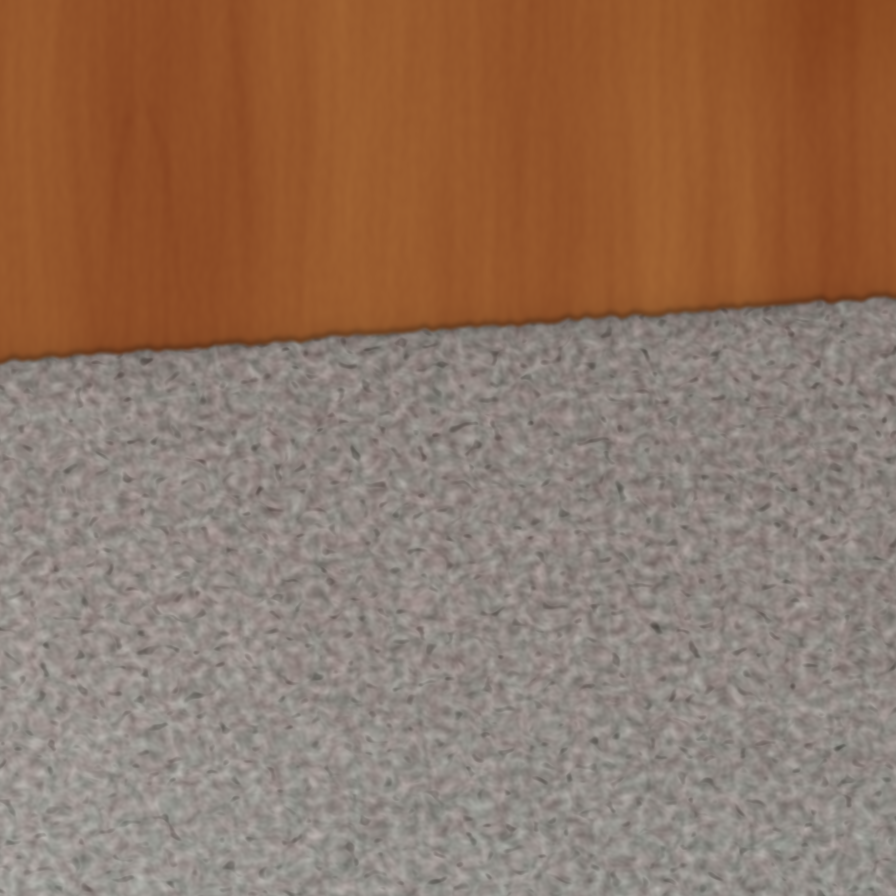
Reproduce this texture procedurally as a Shadertoy shader.

```glsl
// A varnished wood panel above a speckled grey carpet, split by a sloping edge.
// Wood is broad vertical bands plus stretched gradient noise; the carpet is
// layered, warped gradient noise with faint pink and green tints.

vec2 hashGradient(vec2 cell) {
    vec3 p = fract(cell.xyx * vec3(0.1031, 0.1030, 0.0973));
    p += dot(p, p.yzx + 33.33);
    float angle = 6.2832 * fract((p.x + p.y) * p.z);
    return vec2(cos(angle), sin(angle));
}

float gradientNoise(vec2 p) {
    vec2 i = floor(p), f = fract(p);
    vec2 u = f * f * f * (f * (f * 6.0 - 15.0) + 10.0);
    vec2 e = vec2(0.0, 1.0);
    float a = dot(hashGradient(i), f);
    float b = dot(hashGradient(i + e.yx), f - e.yx);
    float c = dot(hashGradient(i + e.xy), f - e.xy);
    float d = dot(hashGradient(i + e.yy), f - e.yy);
    return mix(mix(a, b, u.x), mix(c, d, u.x), u.y);
}

// Soft bump of the given centre and width
float band(float x, float centre, float width) {
    float d = (x - centre) / width;
    return exp(-d * d);
}

vec3 woodColour(vec2 uv) {
    float x = uv.x + 0.008 * gradientNoise(uv * vec2(3.0, 4.0));

    // Broad light and dark bands
    float tone = 0.55 * band(x, 0.40, 0.10) + 0.45 * band(x, 0.75, 0.10)
               + 0.30 * band(x, 0.04, 0.03) - 0.55 * band(x, 0.17, 0.08)
               - 0.30 * band(x, 0.27, 0.02) - 0.25 * band(x, 0.60, 0.035)
               - 0.75 * band(x, 0.92, 0.045);

    // Fine vertical grain and pores
    tone += 0.50 * gradientNoise(vec2(x * 28.0, uv.y * 2.0));
    tone += 0.40 * gradientNoise(vec2(x * 75.0, uv.y * 5.0) + 7.0);
    tone += 0.22 * gradientNoise(uv * vec2(130.0, 70.0));

    // Arched growth line
    float arch = abs(x - 0.158) - 0.09 * sqrt(max(0.89 - uv.y, 0.0));
    tone -= 0.28 * band(arch, 0.0, 0.007) * smoothstep(0.91, 0.86, uv.y);

    vec3 colour = vec3(0.578, 0.331, 0.167) + tone * vec3(0.050, 0.058, 0.032);
    return colour - 0.025 * smoothstep(0.85, 1.0, uv.y) * smoothstep(0.5, 1.0, uv.x);
}

vec3 carpetColour(vec2 uv) {
    vec2 p = uv + 0.006 * vec2(gradientNoise(uv * 30.0), gradientNoise(uv * 30.0 + 41.0));
    vec2 slanted = vec2(p.x + 0.45 * p.y, p.y - 0.25 * p.x);

    // Fibre tufts at several sizes
    float tufts = 0.105 * gradientNoise(slanted * vec2(58.0, 76.0))
                + 0.110 * gradientNoise(p * vec2(92.0, 85.0) + 13.0)
                + 0.055 * gradientNoise(slanted * vec2(150.0, 165.0) + 29.0)
                + 0.035 * gradientNoise(p * 16.0);

    // Sparse dark flecks
    float fleck = smoothstep(0.24, 0.55, gradientNoise(slanted * vec2(64.0, 80.0) + 57.0));
    tufts -= 0.12 * fleck;

    // Light falls off from the lower left to the upper right
    float light = 0.025 - 0.075 * uv.y - 0.025 * (uv.x - 0.5);
    light += 0.022 * band(length(uv - vec2(0.0, 0.12)), 0.0, 0.30);

    // Pink and green fibre tint
    float tint = gradientNoise(p * 44.0 + 83.0);
    vec3 colour = vec3(0.564, 0.533, 0.515) + light + tufts;
    return colour + tint * vec3(0.025, -0.022, -0.010)
         + vec3(-0.010, 0.006, 0.006) * smoothstep(0.35, 0.0, uv.y);
}

void mainImage(out vec4 fragColor, in vec2 fragCoord) {
    vec2 uv = fragCoord / iResolution.xy;

    // Signed height above the slightly frayed panel edge
    float height = uv.y - (0.596 + 0.073 * uv.x)
                 + 0.005 * gradientNoise(vec2(uv.x * 70.0, 3.5));
    float blur = max(0.0035, 1.0 / iResolution.y);
    float panel = smoothstep(-blur, blur, height);
    vec3 colour = mix(carpetColour(uv), woodColour(uv), panel);

    // Thin contact shadow along the seam
    colour *= 1.0 - 0.23 * band(height, 0.002, 0.005);
    colour *= 1.0 - 0.05 * band(height, 0.0, 0.022);

    fragColor = vec4(clamp(colour, 0.0, 1.0), 1.0);
}
```
